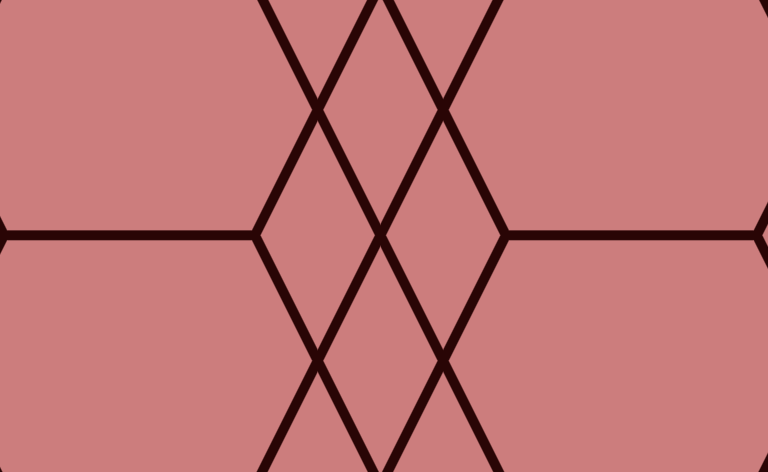
Give the GLSL for this pattern, as a Shadertoy shader.

```glsl
// Lengths are in canvas heights
const float COLUMN = 0.2658;                // spacing between vertex columns
const float HALF_WIDTH = 0.0105;            // half thickness of the lines
const float EDGE_PIXELS = 0.9;              // softness on each side of an edge
const vec2 CROSSING = vec2(0.806, 0.5015);  // centre of one lattice crossing
const vec3 GROUND_COLOR = vec3(0.80, 0.49, 0.49);
const vec3 LINE_COLOR = vec3(0.16, 0.02, 0.02);

float segmentDistance(vec2 p, vec2 a, vec2 b) {
    vec2 ab = b - a;
    float t = clamp(dot(p - a, ab) / dot(ab, ab), 0.0, 1.0);
    return length(p - a - ab * t);
}

// Mirror-symmetric repeat: folds the plane into one quarter of a cell
vec2 foldCell(vec2 p, vec2 period) {
    return abs(p - period * round(p / period));
}

// Distance to the overlapping hexagon outlines, one column wide per unit
float latticeDistance(vec2 p) {
    vec2 q = foldCell(p, vec2(4.0, 2.0));
    vec2 apex = vec2(0.5, 1.0);
    vec2 corner = vec2(1.0, 0.0);
    float inner = segmentDistance(q, vec2(0.0), apex);
    float outer = segmentDistance(q, corner, apex);
    float bar = segmentDistance(q, corner, vec2(2.0, 0.0));
    return min(bar, min(inner, outer));
}

void mainImage(out vec4 fragColor, in vec2 fragCoord) {
    vec2 p = fragCoord / iResolution.y - CROSSING;
    float d = latticeDistance(p / COLUMN) * COLUMN - HALF_WIDTH;

    // Antialiased line coverage
    float edge = EDGE_PIXELS / iResolution.y;
    float ground = smoothstep(-edge, edge, d);
    fragColor = vec4(mix(LINE_COLOR, GROUND_COLOR, ground), 1.0);
}
```
